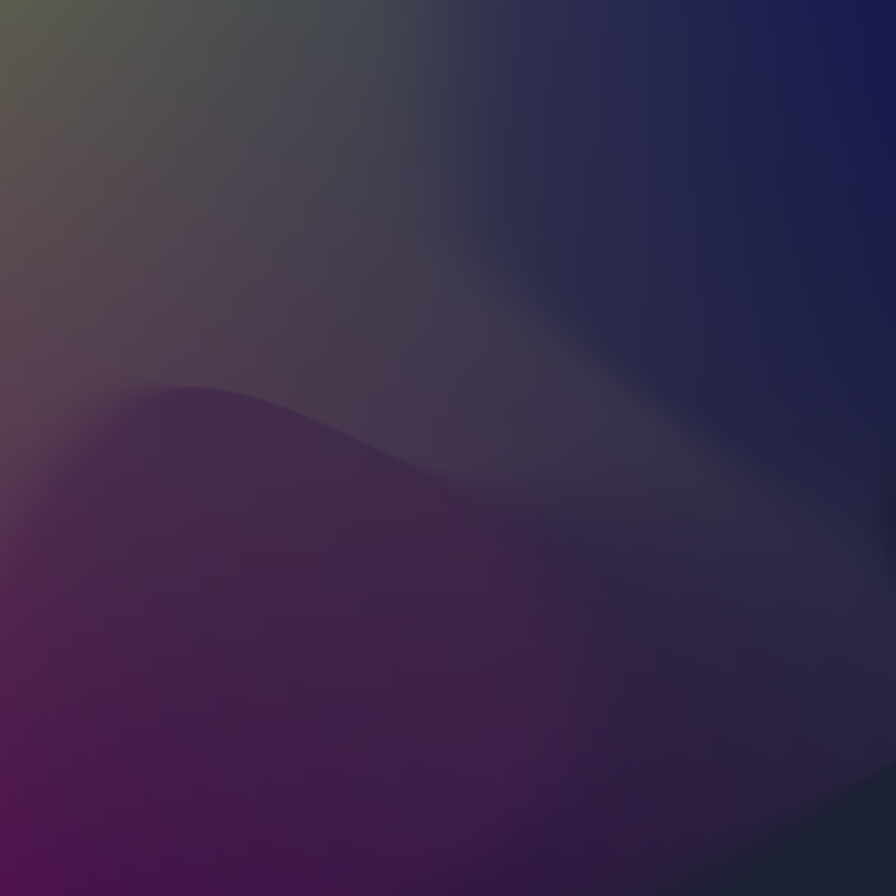
This background is drawn by a WebGL 2 fragment shader. Its source:

```glsl
#version 300 es
precision highp float;
// Dim abstract backdrop: olive haze, navy veil, plum hill and a dark corner fold.

uniform vec2 u_resolution;
out vec4 fragColor;

// Corner colours of each layer: bottom left, bottom right, top left, top right
const vec3 HAZE_BL = vec3(0.34, 0.22, 0.315), HAZE_BR = vec3(0.17, 0.18, 0.28);
const vec3 HAZE_TL = vec3(0.36, 0.36, 0.31), HAZE_TR = vec3(0.12, 0.16, 0.31);
const vec3 NAVY_BL = vec3(0.18, 0.17, 0.285), NAVY_BR = vec3(0.125, 0.135, 0.255);
const vec3 NAVY_TL = vec3(0.20, 0.205, 0.31), NAVY_TR = vec3(0.09, 0.095, 0.31);
const vec3 PLUM_BL = vec3(0.262, 0.07, 0.285), PLUM_BR = vec3(0.225, 0.105, 0.275);
const vec3 PLUM_TL = vec3(0.27, 0.18, 0.295), PLUM_TR = vec3(0.24, 0.16, 0.29);
const vec3 DUSK_BL = vec3(0.20, 0.09, 0.26), DUSK_BR = vec3(0.15, 0.12, 0.24);
const vec3 DUSK_TL = vec3(0.205, 0.15, 0.28), DUSK_TR = vec3(0.165, 0.16, 0.28);
const vec3 ROSE_GLOW = vec3(0.05, 0.0, 0.015);
const vec3 FOLD = vec3(0.11, 0.125, 0.20);

// Shape controls, in units of the canvas
const float CRISP = 0.003;
const float RIDGE_HIGH = 0.568, RIDGE_LOW = 0.445;
const float PLUM_REACH = 0.65;
const float VEIL_LEFT = 0.49, VEIL_BEND = 0.72, VEIL_SLOPE = 1.35;
const float FOLD_TOP = 0.151, FOLD_SLOPE = 0.55;
const vec2 SHADE_CENTER = vec2(1.01, 0.42), SHADE_SIZE = vec2(0.025, 0.07);

// Four-corner gradient over the box from lo to hi
vec3 cornerGradient(vec2 p, vec2 lo, vec2 hi, vec3 bl, vec3 br, vec3 tl, vec3 tr) {
    vec2 t = clamp((p - lo) / (hi - lo), 0.0, 1.0);
    return mix(mix(bl, br, t.x), mix(tl, tr, t.x), t.y);
}

// Coverage of the side where d is positive
float softEdge(float d, float halfWidth) {
    return smoothstep(-halfWidth, halfWidth, d);
}

// Navy veil: upright at the top, bending away to the lower right
float veilMask(vec2 p) {
    float below = VEIL_BEND - p.y;
    float bend = 0.5 * (below + sqrt(below * below + 0.004));
    float width = mix(0.045, 0.09, smoothstep(0.55, 0.75, p.y));
    width += 0.3 * max(0.52 - p.y, 0.0);
    return softEdge(p.x - VEIL_LEFT - VEIL_SLOPE * bend, width);
}

// Hill: crisp along the crest, dissolving towards both sides
float hillMask(vec2 p) {
    float left = max(0.2 - p.x, 0.0);
    float ridge = mix(RIDGE_HIGH, RIDGE_LOW, smoothstep(0.21, 0.6, p.x));
    ridge -= 4.0 * left * left + 0.1 * max(p.x - 0.6, 0.0);
    float width = CRISP + 0.5 * left + 0.4 * max(p.x - 0.46, 0.0);
    return softEdge(ridge - p.y, width);
}

// Dusk: the part of the hill beyond the rounded plum lobe
float duskMask(vec2 p) {
    float dy = p.y - 0.2;
    float curve = dy > 0.0 ? 1.7 : 5.0;
    float edge = PLUM_REACH - curve * dy * dy;
    return softEdge(p.x - edge, 0.075);
}

// Dark fold rising to the right edge, sharpest there
float foldMask(vec2 p) {
    float inset = 1.0 - p.x;
    return softEdge(FOLD_TOP - FOLD_SLOPE * inset - p.y, CRISP + 0.25 * inset);
}

void main() {
    vec2 p = gl_FragCoord.xy / u_resolution;

    // Upper haze and navy veil
    vec3 haze = cornerGradient(p, vec2(0.0, 0.45), vec2(1.0), HAZE_BL, HAZE_BR, HAZE_TL, HAZE_TR);
    vec3 navy = cornerGradient(p, vec2(0.5, 0.4), vec2(1.0), NAVY_BL, NAVY_BR, NAVY_TL, NAVY_TR);
    vec3 color = mix(haze, navy, veilMask(p));

    // Plum hill with its rose side glow, fading into dusk
    vec3 plum = cornerGradient(p, vec2(0.0), vec2(0.65, 0.5), PLUM_BL, PLUM_BR, PLUM_TL, PLUM_TR);
    plum += ROSE_GLOW * exp(-8.0 * p.x);
    vec3 dusk = cornerGradient(p, vec2(0.5, 0.0), vec2(1.0, 0.45), DUSK_BL, DUSK_BR, DUSK_TL, DUSK_TR);
    color = mix(color, mix(plum, dusk, duskMask(p)), hillMask(p));

    // Corner fold and faint shade on the right edge
    color = mix(color, FOLD, foldMask(p));
    vec2 s = (p - SHADE_CENTER) / SHADE_SIZE;
    color *= 1.0 - 0.2 * exp(-dot(s, s));

    fragColor = vec4(color, 1.0);
}
```
